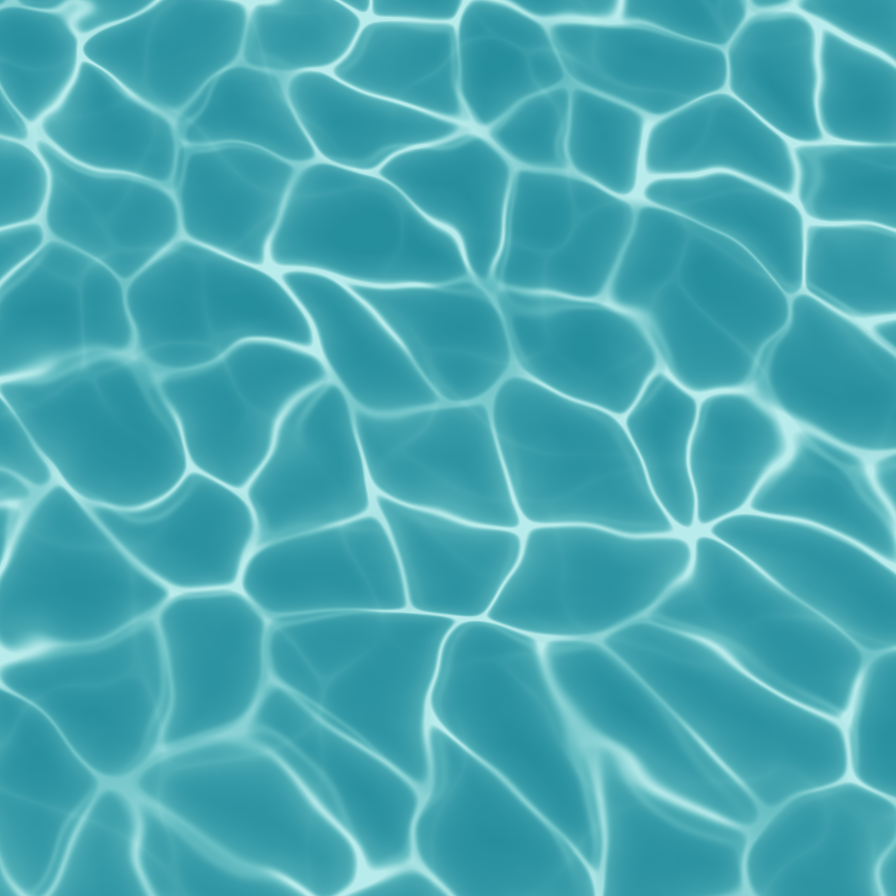
This texture is drawn by a WebGL 2 fragment shader. Its source:

```glsl
#version 300 es
precision highp float;
// Sunlight caustics on shallow turquoise water.
// Warped Voronoi borders with softened corners form the bright net; a shifted
// copy splits its lines, and a wider, fainter net adds drifting filaments.
uniform vec2 u_resolution;
out vec4 fragColor;

const vec3 DEEP = vec3(0.15, 0.56, 0.62);
const vec3 MID = vec3(0.39, 0.74, 0.76);
const vec3 BRIGHT = vec3(0.72, 0.92, 0.92);
const float MID_LEVEL = 0.45;
const vec2 CELLS = vec2(5.4, 5.6);      // cells per canvas at the near edge
const vec2 RECEDE = vec2(0.35, 0.24);   // how fast cells shrink upwards
const float LEAN = 0.13;                // squeeze across the falling diagonal
const float CORNER = 0.04;              // rounding of cell corners
const float WARP = 0.62;
const float SPLIT = 0.26;
const float GLOW_WIDTH = 0.14;
const float GLOW = 0.35;
const float CORE = 0.58;
const float SECOND = 0.26;
const float FILAMENT = 0.15;
const float CLOUD = 0.17;
const float RIPPLE = 0.035;

vec2 hash2(vec2 p) {
    vec3 q = fract(p.xyx * vec3(0.1031, 0.1030, 0.0973));
    q += dot(q, q.yzx + 33.33);
    return fract((q.xx + q.yz) * q.zy);
}

// Smooth noise with two independent channels in 0..1
vec2 noise2(vec2 p) {
    vec2 i = floor(p), f = fract(p);
    vec2 u = f * f * f * (f * (f * 6.0 - 15.0) + 10.0);
    return mix(mix(hash2(i), hash2(i + vec2(1, 0)), u.x),
               mix(hash2(i + vec2(0, 1)), hash2(i + vec2(1, 1)), u.x), u.y);
}

vec2 fbm2(vec2 p) {
    vec2 sum = vec2(0.0);
    float amp = 0.5;
    for (int i = 0; i < 4; i++) {
        sum += amp * noise2(p);
        p = mat2(1.6, 1.2, -1.2, 1.6) * p + 7.3;
        amp *= 0.5;
    }
    return sum / 0.9375;
}

vec2 warp(vec2 p) {
    return p + WARP * (noise2(p * 0.8 + 3.7) - 0.5)
             + WARP * 0.32 * (noise2(p * 2.1 + 11.2) - 0.5);
}

// Distance to the nearest cell border, blended so that corners fill in
float borderDistance(vec2 p) {
    vec2 cell = floor(p), f = fract(p);
    vec2 nearCell = vec2(0.0), nearOffset = vec2(0.0);
    float best = 64.0;
    for (int y = -1; y <= 1; y++)
    for (int x = -1; x <= 1; x++) {
        vec2 g = vec2(x, y);
        vec2 r = g + hash2(cell + g) - f;
        if (dot(r, r) < best) {
            best = dot(r, r);
            nearCell = g;
            nearOffset = r;
        }
    }
    float sum = 1e-6;
    for (int y = -2; y <= 2; y++)
    for (int x = -2; x <= 2; x++) {
        vec2 g = nearCell + vec2(x, y);
        vec2 r = g + hash2(cell + g) - f;
        vec2 across = r - nearOffset;
        if (dot(across, across) > 1e-5) {
            float d = dot(0.5 * (r + nearOffset), normalize(across));
            sum += exp(-d / CORNER);
        }
    }
    return max(-CORNER * log(sum), 0.0);
}

float line(float d, float width) {
    return exp(-d * d / (width * width));
}

void main() {
    vec2 uv = gl_FragCoord.xy / u_resolution.y;

    // Receding water plane, stretched along the falling diagonal
    vec2 p = CELLS * vec2((uv.x - 0.5) * (1.0 + RECEDE.x * uv.y),
                          uv.y * (1.0 + RECEDE.y * uv.y));
    p += LEAN * (p.x + p.y) + 20.0;

    // Uneven focus along the net
    vec2 focus = noise2(p * 1.25 + 41.0);
    float strength = mix(0.3, 1.0, smoothstep(0.2, 0.7, focus.x));
    float width = mix(0.022, 0.05, focus.y * focus.y);

    // Main net, its split copy and the faint filaments
    vec2 q = warp(p);
    float d = borderDistance(q);
    float dSplit = borderDistance(q + SPLIT * (noise2(p * 1.1 + 67.0) - 0.5));
    float dFaint = borderDistance(warp(p * 0.85 + 31.0));
    float light = GLOW * mix(0.7, 1.1, strength) * exp(-d / GLOW_WIDTH);
    light += CORE * strength * line(d, width);
    light += SECOND * focus.y * line(dSplit, 0.035);
    light += FILAMENT * (1.0 - focus.x) * exp(-dFaint / 0.06);

    // Broad brightness drift and fine surface ripples
    light += CLOUD * (fbm2(p * 0.7 + 5.0).x - 0.47);
    light += RIPPLE * (fbm2(q * vec2(4.0, 7.0)).y - 0.5);
    light = clamp(light, 0.0, 1.0);

    vec3 color = mix(DEEP, MID, min(light / MID_LEVEL, 1.0));
    color = mix(color, BRIGHT, max(light - MID_LEVEL, 0.0) / (1.0 - MID_LEVEL));
    fragColor = vec4(color, 1.0);
}
```
